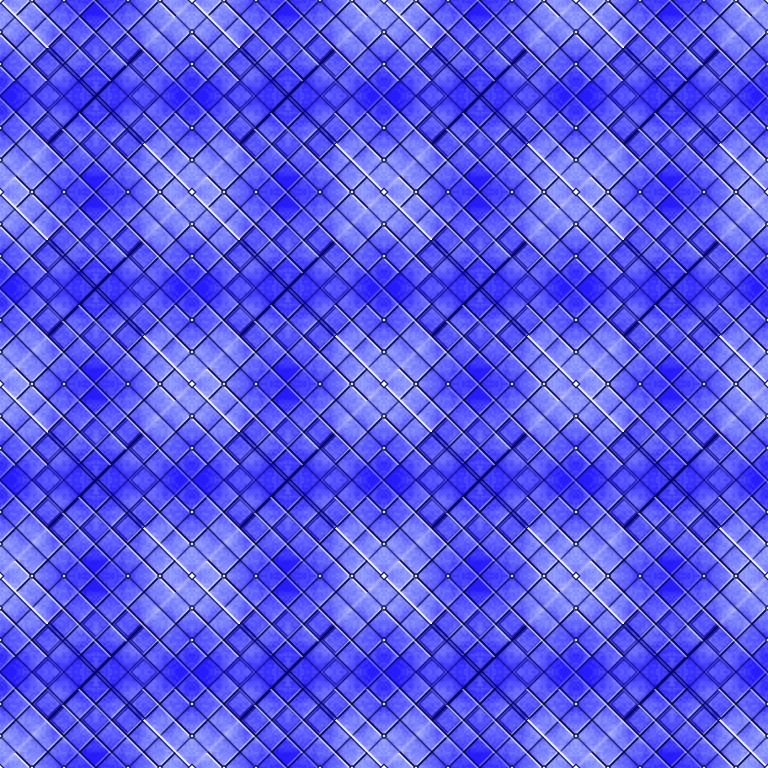
Write a WebGL 1 fragment shader that draws this pattern.

```glsl
precision highp float;
// Mirrored blue plaid of embossed diagonal tiles with glowing and dark crossings.

uniform vec2 u_resolution;

const float REPEATS = 4.0;       // repeats across and down
const float SPAN = 6.0;          // grid units per repeat
const float GLOW_REACH = 1.5;    // where the main diagonals turn from light to dark
const float INK_HALF = 0.036;    // half widths, in grid units across a line
const float GLINT_HALF = 0.034;
const float GLINT_SHIFT = 0.078;
const float INSET = 0.40;        // outline inside the small diamonds
const float CELL_SLOPE = 0.28;   // shading inside each tile
const float CELL_VARIATION = 0.20;
const float GRAIN = 0.42;

const vec3 DEEP = vec3(0.15, 0.11, 0.99);
const vec3 PALE = vec3(0.59, 0.63, 1.00);
const vec3 NAVY = vec3(0.06, 0.03, 0.60);
const vec3 BLACK = vec3(0.01, 0.01, 0.24);
const vec3 WHITE = vec3(0.93, 0.95, 1.00);

float hash(vec2 p) {
  vec3 h = fract(p.xyx * vec3(0.1031, 0.1030, 0.0973) + 0.37);
  h += dot(h, h.yzx + 33.33);
  return fract((h.x + h.y) * h.z);
}

float valueNoise(vec2 p) {
  vec2 i = floor(p), f = fract(p);
  f = f * f * (3.0 - 2.0 * f);
  return mix(mix(hash(i), hash(i + vec2(1.0, 0.0)), f.x),
             mix(hash(i + vec2(0.0, 1.0)), hash(i + 1.0), f.x), f.y);
}

// Mirror every repeat about its centre, so everything built on it wraps.
vec2 fold(vec2 p) {
  return abs(mod(p + 0.5 * SPAN, SPAN) - 0.5 * SPAN);
}

// Grid axes: x counts rising lines, y counts falling lines.
vec2 toGrid(vec2 p) { return vec2(p.x + p.y, p.x - p.y); }
vec2 fromGrid(vec2 g) { return 0.5 * vec2(g.x + g.y, g.x - g.y); }

float band(float d, float halfWidth, float aa) {
  return clamp((halfWidth - abs(d)) / aa + 0.5, 0.0, 1.0);
}

// Broad light and dark areas of one repeat.
float lightness(vec2 p) {
  vec2 c = cos(6.2831853 * p / SPAN);
  vec2 c2 = 2.0 * c * c - 1.0;
  return 0.49 + 0.15 * (c.x + c.y) + 0.20 * c.x * c.y
       - 0.08 * (c2.x + c2.y) - 0.05 * c2.x * c2.y;
}

vec3 tileColor(vec2 p, float light, float aa) {
  vec2 q = fold(p);
  vec2 g = toGrid(vec2(max(q.x, q.y), min(q.x, q.y)));
  vec2 cell = floor(g);
  vec2 f = fract(g) - 0.5;
  float slope = hash(cell + 11.0) > 0.5 ? f.x : -f.x;
  float grain = 0.45 * valueNoise(q * 6.0) + 0.55 * valueNoise(q * 15.0) - 0.5;
  light += CELL_SLOPE * slope + CELL_VARIATION * (hash(cell + 3.0) - 0.5) + GRAIN * grain;
  vec3 color = mix(DEEP, PALE, clamp(light, 0.0, 1.05));
  // Small outlined diamonds midway between the dark areas.
  vec2 centre = fromGrid(cell + 0.5);
  if (abs(centre.y - 1.5) < 0.1 && centre.x > 1.75)
    color = mix(color, NAVY, 0.75 * band(max(abs(f.x), abs(f.y)) - INSET, 0.03, aa));
  return color;
}

// One family of lines: an ink stroke with a glint along its side.
vec3 drawLines(vec3 color, vec2 grid, bool rising, float light, float aa) {
  float across = rising ? grid.x : grid.y;
  float along = floor(rising ? grid.y : grid.x) + 0.5;
  float index = floor(across + 0.5);
  float d = across - index;
  vec2 middle = fold(fromGrid(rising ? vec2(index, along) : vec2(along, index)));
  float chance = hash(middle * 4.0 + 7.0);
  bool diagonal = abs(middle.x - middle.y) < 0.25;

  if (diagonal && middle.x < GLOW_REACH) {
    color = mix(color, WHITE, 0.22 * exp(-d * d * 60.0));
    if (rising) return mix(color, WHITE, 0.15 * band(d, 0.045, aa));
    color = mix(color, BLACK, 0.8 * band(d + GLINT_SHIFT, 0.03, aa));
    return mix(color, WHITE, band(d, 0.04, aa));
  }
  if (diagonal) {
    float stroke = rising ? band(d, 0.065, aa) : band(abs(d) - 0.075, 0.03, aa);
    color = mix(color, NAVY, 0.3 * exp(-d * d * 60.0));
    return mix(color, mix(NAVY, BLACK, 0.6), 0.95 * stroke);
  }
  vec3 ink = mix(NAVY, BLACK, clamp(light + chance - 0.25, 0.0, 1.0));
  float glint = smoothstep(0.2, 0.6, chance) * (rising ? 0.65 : 1.0);
  glint *= 0.4 + 0.6 * light;
  color = mix(color, NAVY, 0.15 * exp(-d * d * 120.0));
  color = mix(color, WHITE, glint * band(d + GLINT_SHIFT, GLINT_HALF, aa));
  return mix(color, ink, (0.65 + 0.35 * chance) * band(d, INK_HALF, aa));
}

// Small bright studs where lines meet on the horizontal and vertical axes.
vec3 drawStuds(vec3 color, vec2 grid, float aa) {
  vec2 node = floor(grid + 0.5);
  vec2 q = fold(fromGrid(node));
  if (min(q.x, q.y) > 0.25 || max(q.x, q.y) > 2.25) return color;
  vec2 offset = abs(grid - node);
  float d = max(offset.x, offset.y);
  float size = max(q.x, q.y) < 0.25 ? 0.09 : 0.05;
  color = mix(color, BLACK, band(d, size + 0.05, aa));
  return mix(color, WHITE, band(d, size, aa));
}

void main() {
  vec2 uv = gl_FragCoord.xy / u_resolution;
  vec2 p = vec2(uv.x, 1.0 - uv.y) * REPEATS * SPAN;
  vec2 grid = toGrid(p);
  float aa = 1.414 * REPEATS * SPAN / min(u_resolution.x, u_resolution.y);

  float light = lightness(p);
  vec3 color = tileColor(p, light, aa);
  color = drawLines(color, grid, true, light, aa);
  color = drawLines(color, grid, false, light, aa);
  color = drawStuds(color, grid, aa);
  gl_FragColor = vec4(color, 1.0);
}
```
